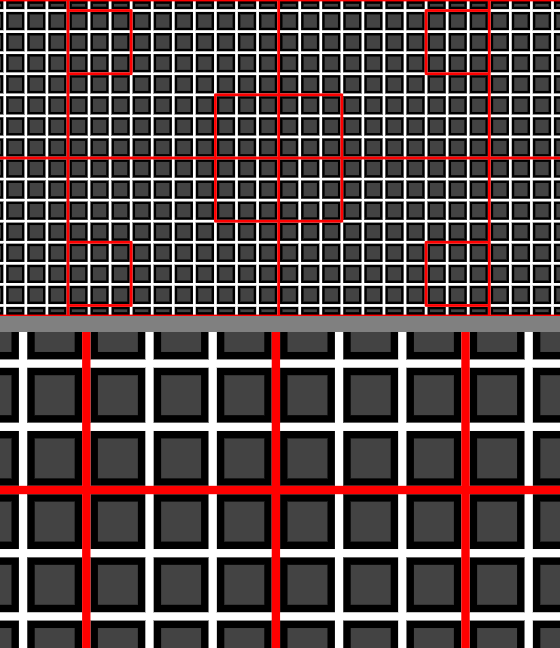
Top, the full canvas; bottom, a detail of the centre.
Give the GLSL for this pattern, as a Shadertoy shader.

```glsl
// Grid of framed dark tiles between white lines, with a red symmetric layout of guides and squares.

const float ROWS = 15.0;                      // cells over the canvas height
const float LINE_HALF = 0.066;                // half line width, in cells
const float TILE_INSET = 0.184;               // distance from line centre to grey tile
const float SHIFT_X = -0.065;                 // grid centre offset, in cells
const float GUIDE_X = 10.0;                   // side guides, in cells from the centre
const float CENTRE_HALF = 3.0;                // half size of the middle square
const vec2 CORNER_POS = vec2(8.5, 5.5);       // middle of the corner squares
const float CORNER_HALF = 1.5;                // half size of the corner squares

const vec3 BORDER_COLOR = vec3(0.0);
const vec3 TILE_COLOR = vec3(0.262);
const vec3 LINE_COLOR = vec3(1.0);
const vec3 GUIDE_COLOR = vec3(1.0, 0.0, 0.0);

// Distance to the outline of a square
float squareOutline(vec2 p, float halfSize) {
    vec2 d = abs(p) - halfSize;
    return abs(length(max(d, 0.0)) + min(max(d.x, d.y), 0.0));
}

// Distance to the nearest whole number on each axis
vec2 latticeDistance(vec2 p) {
    return abs(fract(p + 0.5) - 0.5);
}

// Coverage of the region where d is negative, smoothed over one pixel
float coverage(float d, float pixel) {
    return clamp(0.5 - d / pixel, 0.0, 1.0);
}

void mainImage(out vec4 fragColor, in vec2 fragCoord) {
    float pixel = ROWS / iResolution.y;
    vec2 p = (fragCoord - 0.5 * iResolution.xy) * pixel;
    p.x -= SHIFT_X;
    vec2 q = abs(p);                          // fold into one quadrant

    // Tiles, also inset from the top and bottom edges
    float edge = abs(q.y - 0.5 * ROWS);
    vec2 grid = latticeDistance(p);
    float nearest = min(min(grid.x, grid.y), edge);
    vec3 color = mix(BORDER_COLOR, TILE_COLOR, coverage(TILE_INSET - nearest, pixel));

    // White lattice
    float lattice = min(grid.x, grid.y);
    color = mix(color, LINE_COLOR, coverage(lattice - LINE_HALF, pixel));

    // Red axes, side guides, edges and squares
    float guide = min(min(q.x, q.y), min(abs(q.x - GUIDE_X), edge));
    guide = min(guide, squareOutline(q, CENTRE_HALF));
    guide = min(guide, squareOutline(q - CORNER_POS, CORNER_HALF));
    color = mix(color, GUIDE_COLOR, coverage(guide - LINE_HALF, pixel));

    fragColor = vec4(color, 1.0);
}
```
